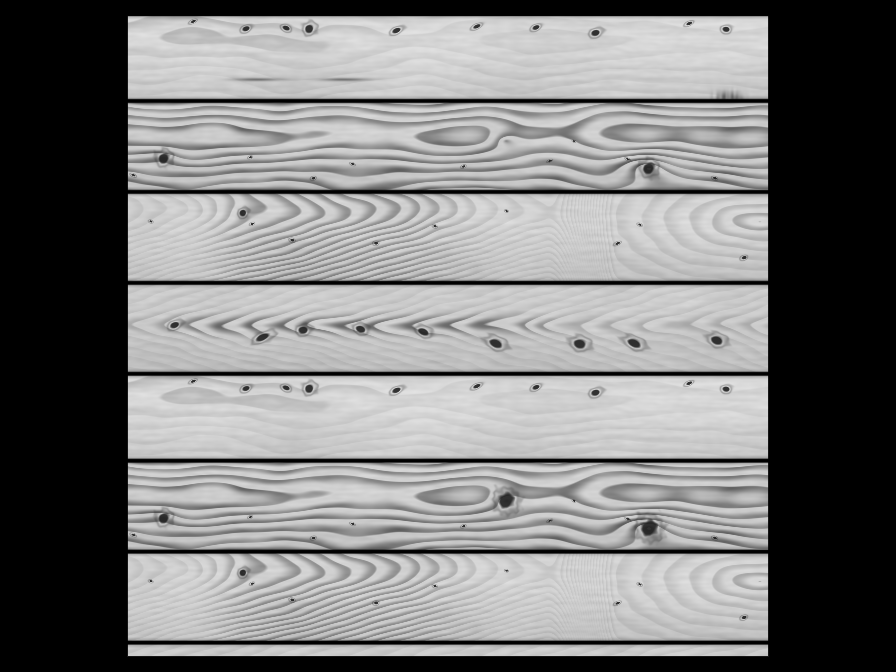
Reproduce this texture procedurally as a Shadertoy shader.

```glsl
const float SIDE = 0.953;          // panel side, in canvas heights
const float SPAN = 7.04;           // panel side, in plank heights
const float FIRST_GAP = 0.936;     // top of the panel to the first gap
const float CYCLE = 3.955;         // four planks, the last one narrower
const float GAP = 0.022;           // half width of a gap
const int PINS = 9;                // small knots per plank
const vec4 TONE = vec4(0.82, 0.825, 0.805, 0.845);
const vec4 PIN_SIZE = vec4(0.010, 0.013, 0.034, 0.026);
const vec4 PIN_CENTRE = vec4(0.50, 0.40, 0.46, 0.15);
const vec4 PIN_SPREAD = vec4(0.80, 0.80, 0.45, 0.20);
const vec2 LEFT_KNOT = vec2(0.40, 0.63);
const vec2 SWIRL_KNOT = vec2(4.16, 0.44);
const vec2 RIGHT_KNOT = vec2(5.73, 0.74);
const vec2 ARCH_KNOT = vec2(1.27, 0.23);
const vec2 EYE = vec2(6.95, 0.33);
const vec2 LIGHT_KNOT = vec2(2.00, 0.16);
const float PITH = 0.46;

vec2 hash22(vec2 p) {
    vec3 q = fract(p.xyx * vec3(0.1031, 0.1030, 0.0973));
    q += dot(q, q.yzx + 33.33);
    return fract((q.xx + q.yz) * q.zy);
}

float corner(vec2 cell, vec2 offset, vec2 f) {
    return dot(hash22(cell + offset) * 2.0 - 1.0, f - offset);
}

float gradientNoise(vec2 p) {
    vec2 cell = floor(p), f = fract(p);
    vec2 s = f * f * f * (f * (f * 6.0 - 15.0) + 10.0);
    return mix(mix(corner(cell, vec2(0, 0), f), corner(cell, vec2(1, 0), f), s.x),
               mix(corner(cell, vec2(0, 1), f), corner(cell, vec2(1, 1), f), s.x), s.y);
}

// Slow darkening to late wood, then a quick return
float rings(float phase) {
    float t = fract(phase), w = fwidth(phase);
    float line = smoothstep(0.25, 0.85, t) * (1.0 - smoothstep(0.88, 1.0, t));
    return mix(line, 0.35, smoothstep(0.25, 0.7, w));
}

// Bends the grain around a knot and darkens its core
void addKnot(vec2 d, float radius, float bend, inout float phase, inout float ink) {
    float dist = length(d) * (1.0 + 0.5 * gradientNoise(d * 14.0 + 40.0));
    phase += bend * exp(-5.0 * length(d * vec2(0.8, 1.5)));
    ink = max(ink, 1.0 - smoothstep(radius * 0.7, radius * 1.25, dist));
    ink = max(ink, 0.3 * exp(-pow((dist - radius * 1.7) / (radius * 0.35), 2.0)));
}

float woodShade(vec2 p, int kind, float cycle) {
    vec2 seed = vec2(17.0 * float(kind) + 5.0, 31.0);
    float broad = gradientNoise(p * vec2(0.8, 1.3) + seed);
    float ripple = gradientNoise(p * vec2(2.2, 5.0) + seed);
    float phase, strength, ink = 0.0;

    if (kind == 0) {            // bold flame grain with large knots
        float dy = p.y - 0.4;
        phase = 9.0 * sqrt(dy * dy + 0.015) + 2.6 * broad + 0.35 * ripple;
        strength = 0.30 + 0.25 * ripple;
        float worn = step(0.5, cycle);
        addKnot(p - LEFT_KNOT, 0.055, 1.2, phase, ink);
        addKnot(p - SWIRL_KNOT, mix(0.002, 0.08, worn), 2.2, phase, ink);
        addKnot(p - RIGHT_KNOT, mix(0.06, 0.085, worn), 2.8, phase, ink);
    } else if (kind == 1) {     // nested arches, with an eye at the right end
        float dy = p.y - 0.2;
        float arches = 4.0 * p.x + 16.0 * sqrt(dy * dy + 0.04) + broad + 0.5 * ripple;
        float eye = 9.0 * length((p - EYE) * vec2(0.4, 1.0)) + 0.4 * ripple;
        phase = mix(arches, eye, smoothstep(4.6, 5.4, p.x));
        strength = 0.05 + 0.20 * smoothstep(0.6, 1.5, p.x) * (1.0 - smoothstep(2.8, 4.2, p.x));
        strength += 0.22 * exp(-3.0 * length((p - EYE) * vec2(0.7, 2.0)));
        addKnot(p - ARCH_KNOT, 0.035, 1.5, phase, ink);
    } else if (kind == 2) {     // chevrons along the pith
        float dy = p.y - PITH - 0.05 * broad;
        phase = 2.8 * p.x - 9.0 * sqrt(dy * dy + 0.0006) + 1.5 * broad + 0.6 * ripple;
        float along = smoothstep(0.2, 1.0, p.x) * (1.0 - smoothstep(3.6, 5.2, p.x));
        strength = 0.04 + (0.09 + 0.25 * along) * exp(-90.0 * dy * dy);
    } else {                    // pale plank, faint grain near its top
        float dy = p.y - 0.28;
        phase = 8.0 * sqrt(dy * dy + 0.01) + 2.0 * broad + 0.4 * ripple;
        strength = 0.04 + 0.08 * (1.0 - smoothstep(0.2, 0.6, p.y)) * (1.0 - smoothstep(1.0, 3.8, p.x));
        addKnot(p - LIGHT_KNOT, 0.045, 1.2, phase, ink);
        if (cycle < 0.0) {      // scuffs on the top plank only
            for (int i = 0; i < 2; i++) {
                vec2 d = (p - vec2(1.42 + 0.96 * float(i), 0.72)) / vec2(0.26, 0.018);
                ink = max(ink, 0.55 * exp(-dot(d, d)));
            }
            vec2 d = (p - vec2(6.6, 0.92)) / vec2(0.14, 0.07);
            ink = max(ink, exp(-dot(d, d)) * (0.4 + gradientNoise(p * vec2(22.0, 4.0))));
        }
    }

    // Scattered pin knots
    for (int i = 0; i < PINS; i++) {
        vec2 h = hash22(seed + vec2(float(i) * 7.3, 2.0));
        vec2 centre = vec2((float(i) + h.x) * SPAN / float(PINS),
                           PIN_CENTRE[kind] + PIN_SPREAD[kind] * (h.y - 0.5));
        vec2 d = p - centre;
        d.x += d.y * (h.x - 0.5) * 2.0;
        float radius = PIN_SIZE[kind] * (0.5 + h.y);
        addKnot(d * vec2(0.75, 1.0), radius, 0.3, phase, ink);
    }

    float fibre = gradientNoise(p * vec2(2.5, 22.0) + seed) + 0.6 * gradientNoise(p * vec2(9.0, 26.0));
    float shade = TONE[kind] + 0.05 * broad + 0.045 * fibre - 0.05 * smoothstep(0.3, 1.0, p.y);
    shade -= strength * rings(phase);
    return mix(shade, 0.12, clamp(ink, 0.0, 1.0) * 0.9);
}

void mainImage(out vec4 fragColor, in vec2 fragCoord) {
    vec2 p = (fragCoord - 0.5 * iResolution.xy) / (SIDE * iResolution.y);
    float pixel = SPAN / (SIDE * iResolution.y);
    vec2 panel = vec2(p.x + 0.5, 0.5 - p.y) * SPAN;

    // Plank kind and position within it, y downwards
    float row = panel.y - FIRST_GAP;
    float cycle = floor(row / CYCLE);
    row -= cycle * CYCLE;
    float kind = min(floor(row), 3.0);
    float y = row - kind;
    float height = kind > 2.5 ? CYCLE - 3.0 : 1.0;

    float edge = min(y, height - y);
    float shade = woodShade(vec2(panel.x, y), int(kind), cycle);
    shade *= mix(0.85, 1.0, smoothstep(GAP, GAP * 3.0, edge));
    shade *= smoothstep(GAP - pixel, GAP + pixel, edge);

    vec2 inside = 0.5 * SPAN - abs(panel - 0.5 * SPAN);
    shade *= smoothstep(-0.5 * pixel, 0.5 * pixel, min(inside.x, inside.y));
    fragColor = vec4(vec3(clamp(shade, 0.0, 1.0)), 1.0);
}
```
